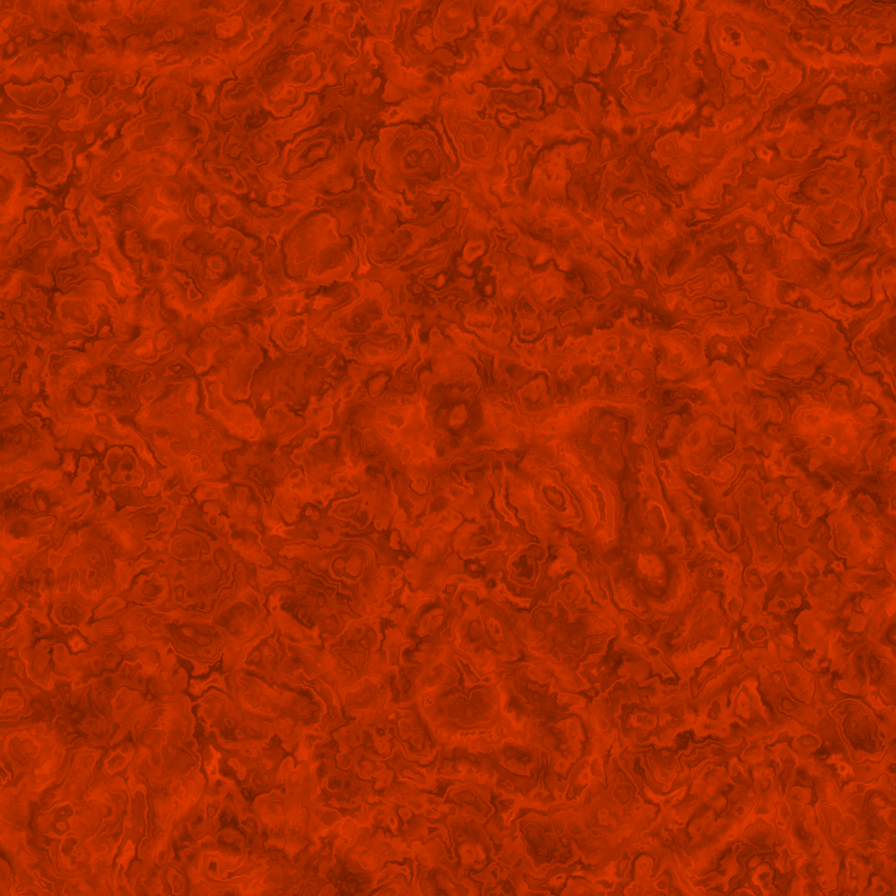
A Shadertoy shader for this texture:

```glsl
// Molten red mineral: a folded noise height is sliced into irregular
// contour bands, then laid over softer cloudy patches. Brightness alone
// varies; the hue stays a single deep orange red.

#define HUE vec3(1.0, 0.248, 0.0)
#define MEAN_LEVEL 0.655
#define BAND_CONTRAST 0.127
#define CLOUD_CONTRAST 0.050
#define FOLD_SCALE 9.5
#define CLOUD_SCALE 15.0
#define BAND_DENSITY 4.3
#define BAND_DRIFT 2.5
#define DRIFT_SCALE 6.0
#define CLOUD_WARP 0.6
#define FINE_GAIN 0.72
#define SAMPLES 2

const mat2 OCTAVE_TURN = mat2(1.6, 1.2, -1.2, 1.6); // rotate and double

vec2 randomDirection(vec2 cell) {
    vec3 q = fract(cell.xyx * vec3(0.1031, 0.1030, 0.0973));
    q += dot(q, q.yzx + 33.33);
    float angle = 6.28318 * fract((q.x + q.y) * q.z);
    return vec2(cos(angle), sin(angle));
}

// Gradient noise, roughly -1 to 1
float noise(vec2 p) {
    vec2 cell = floor(p), f = p - cell;
    vec2 s = f * f * f * (f * (f * 6.0 - 15.0) + 10.0);
    vec2 e = vec2(1.0, 0.0);
    float a = dot(randomDirection(cell), f);
    float b = dot(randomDirection(cell + e.xy), f - e.xy);
    float c = dot(randomDirection(cell + e.yx), f - e.yx);
    float d = dot(randomDirection(cell + e.xx), f - e.xx);
    return 2.0 * mix(mix(a, b, s.x), mix(c, d, s.x), s.y);
}

// Folded octaves: creases appear wherever a layer crosses zero
float foldedHeight(vec2 p) {
    float sum = 0.0, amplitude = 1.0;
    for (int i = 0; i < 5; i++) {
        sum += amplitude * abs(noise(p));
        p = OCTAVE_TURN * p + 17.3;
        amplitude *= 0.5;
    }
    return sum;
}

float clouds(vec2 p) {
    float sum = 0.0, amplitude = 1.0;
    for (int i = 0; i < 4; i++) {
        sum += amplitude * noise(p);
        p = OCTAVE_TURN * p + 9.7;
        amplitude *= FINE_GAIN;
    }
    return sum;
}

// Irregular contour lines of the height, drifting slowly over the canvas
float contourBands(float height, vec2 uv) {
    float drift = BAND_DRIFT * noise(uv * DRIFT_SCALE + 25.4);
    vec2 p = vec2(BAND_DENSITY * height, drift) + 40.5;
    return noise(p) + FINE_GAIN * noise(OCTAVE_TURN * p);
}

float mineralLevel(vec2 uv) {
    float height = foldedHeight(uv * FOLD_SCALE + 3.7);
    float bands = contourBands(height, uv);
    float patches = clouds(uv * CLOUD_SCALE + CLOUD_WARP * height + 61.2);
    return MEAN_LEVEL + BAND_CONTRAST * bands + CLOUD_CONTRAST * patches;
}

void mainImage(out vec4 fragColor, in vec2 fragCoord) {
    // Average a small grid of samples to smooth the fine lines
    float level = 0.0;
    for (int y = 0; y < SAMPLES; y++) {
        for (int x = 0; x < SAMPLES; x++) {
            vec2 offset = (vec2(x, y) + 0.5) / float(SAMPLES) - 0.5;
            level += mineralLevel((fragCoord + offset) / iResolution.y);
        }
    }
    level /= float(SAMPLES * SAMPLES);
    fragColor = vec4(HUE * clamp(level, 0.36, 0.93), 1.0);
}
```
